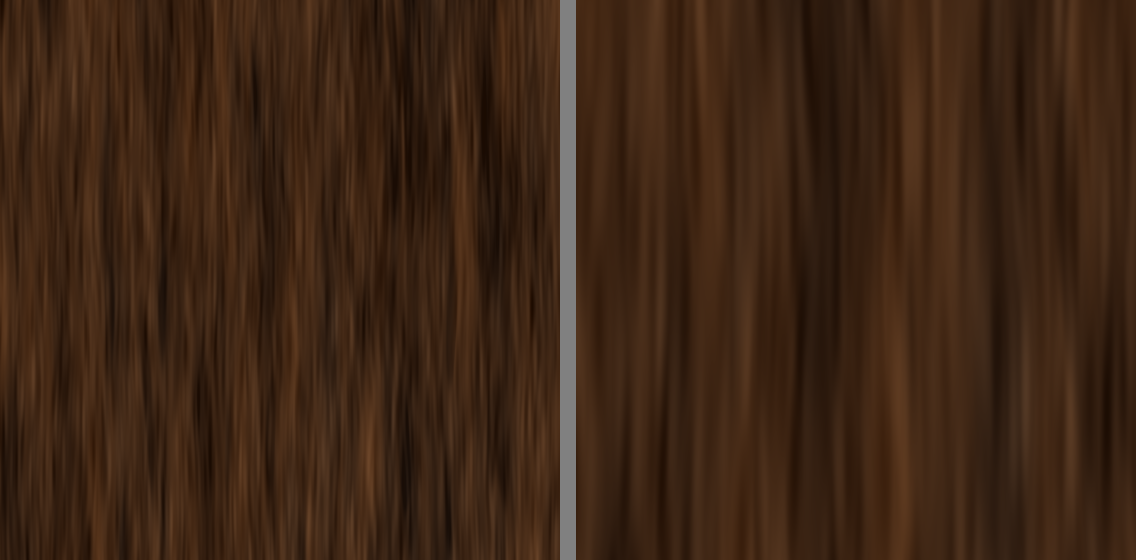
Left: the whole. Right: its middle third, enlarged.
Write a three.js fragment shader that draws this texture.

```glsl
varying vec2 vUv;

vec3 hash3(vec2 cell) {
  vec3 p = fract(cell.xyx * vec3(0.1031, 0.1030, 0.0973));
  p += dot(p, p.yxz + 33.33);
  return fract((p.xxy + p.yzz) * p.zyx);
}

// Cellular noise: each cell scatters one soft grain, light or dark
float grains(vec2 p, float seed) {
  vec2 base = floor(p);
  float sum = 0.0;
  for (int y = -1; y <= 1; y++) {
    for (int x = -1; x <= 1; x++) {
      vec2 cell = base + vec2(float(x), float(y));
      vec3 rnd = hash3(cell + seed);
      vec2 offset = p - cell - rnd.xy;
      float falloff = max(0.0, 1.0 - dot(offset, offset));
      sum += (rnd.z * 2.0 - 1.0) * falloff * falloff;
    }
  }
  return sum;
}

void main() {
  // Slight waver of the upright grain
  vec2 uv = vUv;
  uv.x += 0.0015 * sin(uv.y * 9.0 + uv.x * 14.0) + 0.0007 * sin(uv.y * 23.0 - uv.x * 31.0);

  // Streaks from broad bands down to thin fibres
  float bands = grains(uv * vec2(17.0, 2.3), 11.0);
  float streaks = grains(uv * vec2(48.0, 4.0), 47.0);
  float strands = grains(uv * vec2(100.0, 7.0), 83.0);
  float fibres = grains(uv * vec2(205.0, 12.0), 131.0);
  float tone = 0.51 + 0.19 * bands + 0.17 * streaks + 0.12 * strands + 0.20 * fibres;

  // Sparse dark pores drawn out along the grain
  float pores = smoothstep(0.45, 1.1, grains(uv * vec2(62.0, 5.0), 211.0));
  tone -= 0.22 * pores;

  // Walnut tones, drifting between orange and greyish brown
  vec3 wood = mix(vec3(0.10, 0.05, 0.02), vec3(0.40, 0.25, 0.14), clamp(tone, 0.0, 1.1));
  float warmth = 0.6 * grains(uv * vec2(9.0, 2.0), 307.0) - 0.7 * fibres + 0.5 * streaks;
  wood += warmth * vec3(0.004, -0.008, -0.016);

  gl_FragColor = vec4(max(wood, 0.0), 1.0);
}
```
